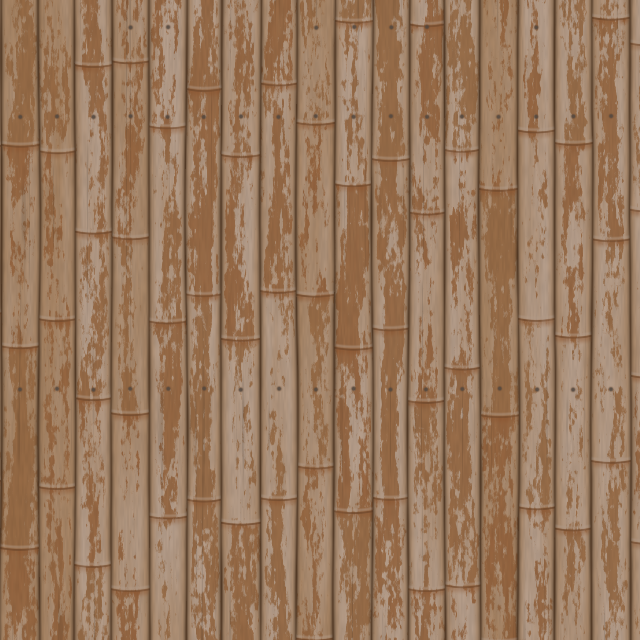
A Shadertoy shader for this texture:

```glsl
#define POLES 17.25
#define NAIL_ROWS vec3(0.818, 0.392, 0.957)
#define NAIL_RADIUS 0.0030
#define PALE vec3(0.690, 0.598, 0.525)
#define TAN vec3(0.620, 0.480, 0.350)
#define OCHRE vec3(0.560, 0.390, 0.245)
#define RUST vec3(0.545, 0.335, 0.190)
#define NODE_LINE vec3(0.430, 0.280, 0.170)
#define GAP vec3(0.300, 0.205, 0.130)
#define WEAR 0.578

float hash(vec2 p) {
    vec3 q = fract(vec3(p.xyx) * 0.1031);
    q += dot(q, q.yzx + 33.33);
    return fract((q.x + q.y) * q.z);
}

float noise(vec2 p) {
    vec2 i = floor(p), f = fract(p);
    f = f * f * (3.0 - 2.0 * f);
    return mix(mix(hash(i), hash(i + vec2(1, 0)), f.x),
               mix(hash(i + vec2(0, 1)), hash(i + vec2(1, 1)), f.x), f.y);
}

float fbm(vec2 p) {
    float sum = 0.0, amp = 0.533;
    for (int i = 0; i < 4; i++) {
        sum += amp * noise(p);
        p = p * 2.03 + 17.7;
        amp *= 0.5;
    }
    return sum;
}

// Left side of a pole, in pole widths; slightly irregular and bent
float poleEdge(float id, float y) {
    return id + 0.16 * (hash(vec2(id, 7.0)) - 0.5)
              + 0.07 * (noise(vec2(id * 9.0, y * 3.0)) - 0.5);
}

void mainImage(out vec4 fragColor, in vec2 fragCoord) {
    vec2 uv = fragCoord / iResolution.xy;
    float px = 1.0 / iResolution.y;

    // Pole under this point, with s running from -1 to 1 across it
    float x = uv.x * POLES;
    float id = floor(x);
    if (x < poleEdge(id, uv.y)) id -= 1.0;
    else if (x > poleEdge(id + 1.0, uv.y)) id += 1.0;
    float left = poleEdge(id, uv.y), right = poleEdge(id + 1.0, uv.y);
    float s = 2.0 * (x - left) / (right - left) - 1.0;
    float halfWidth = 0.5 * (right - left) / POLES;

    // Segments between nodes; node is the signed height above the nearest one
    float poleRnd = hash(vec2(id, 3.0));
    float segLength = mix(0.255, 0.365, poleRnd * poleRnd);
    float t = (uv.y - 0.003 * s * s) / segLength + hash(vec2(id, 11.0));
    float seg = floor(t);
    float node = (fract(t + 0.5) - 0.5) * segLength;
    float segRnd = hash(vec2(id + 40.0, seg + 5.0));

    // Pale skin, tanner towards the sides and on some poles
    float tanned = pow(hash(vec2(id, 23.0)), 3.0);
    float tone = fbm(vec2(s * 1.5 + id * 5.0, uv.y * 6.0));
    vec3 col = mix(PALE, TAN, clamp(0.7 * tanned + 0.9 * tone - 0.33, 0.0, 1.0));
    col = mix(col, TAN, 0.7 * smoothstep(0.5, 0.95, abs(s)));

    // Ragged brown patches stretched along the pole, crumbling into specks
    float broad = fbm(vec2(s * 1.8 + id * 13.0, uv.y * 8.0 + id * 5.0));
    float streak = fbm(vec2(s * 5.0 + id * 31.0, uv.y * 20.0));
    float speck = fbm(vec2(uv.x * 230.0, uv.y * 100.0));
    float cover = mix(hash(vec2(id, 31.0)), segRnd, 0.5);
    float threshold = WEAR + 0.20 * s * s - 0.19 * cover - 0.04 * exp(-abs(node) * 40.0);
    float patches = smoothstep(-0.045, 0.055,
        0.42 * broad + 0.28 * streak + 0.30 * speck - threshold);
    vec3 brown = mix(OCHRE, RUST, 0.9 * hash(vec2(id + 9.0, seg)) * streak);
    col = mix(col, brown, 0.86 * patches);

    // Fine grain and a few thin dark streaks
    col *= 1.0 + 0.07 * (noise(vec2(uv.x * 420.0, uv.y * 60.0)) - 0.5);
    float crack = noise(vec2(s * 9.0 + id * 19.0, uv.y * 3.0));
    col *= 1.0 - 0.10 * smoothstep(0.86, 0.95, crack) * (1.0 - s * s);

    // Node: stain below, light ridge above, thin dark line
    float stain = smoothstep(-0.013, -0.001, node) * smoothstep(0.003, 0.0, node);
    col = mix(col, RUST, stain * (0.1 + 0.7 * streak));
    col = mix(col, PALE, 0.5 * smoothstep(0.004, 0.0, abs(node - 0.0045)));
    float line = 1.0 - smoothstep(0.0005, 0.0008 + px, abs(node));
    col = mix(col, NODE_LINE, (0.35 + 0.5 * tone) * line);

    // One nail per pole in each row; the last row is sparse
    for (int i = 0; i < 3; i++) {
        float row = float(i) + 50.0;
        if (i == 2 && hash(vec2(id, row + 9.0)) > 0.4) continue;
        float wobble = 0.002 * (hash(vec2(id, row)) - 0.5);
        float d = length(vec2(s * halfWidth, uv.y - NAIL_ROWS[i] - wobble)) - NAIL_RADIUS;
        col = mix(col, NODE_LINE, 0.25 * smoothstep(0.003, 0.0, d));
        col = mix(col, vec3(0.32, 0.28, 0.25), 0.85 * smoothstep(px, -px, d));
    }

    // Rounded sides and dark gaps; poles flare at the nodes
    float rim = 0.965 + 0.03 * exp(-abs(node) * 110.0)
              + 0.04 * (noise(vec2(id * 3.0 + sign(s), uv.y * 12.0)) - 0.5);
    float inside = (rim - abs(s)) * halfWidth;
    col *= mix(0.80, 1.0, smoothstep(0.0, 0.0055, inside));
    col = mix(GAP, col, smoothstep(-0.0007 - px, 0.0007 + px, inside));

    fragColor = vec4(col, 1.0);
}
```
